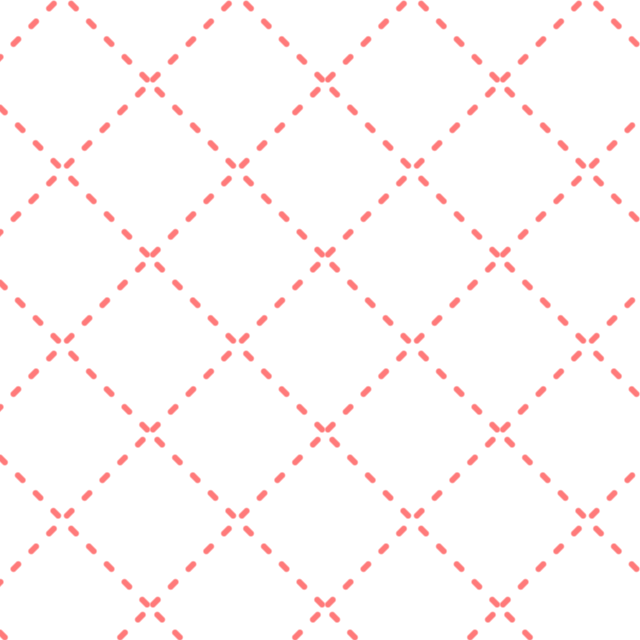
Reproduce this pattern procedurally as a three.js fragment shader.

```glsl
// Diagonal lattice of soft coral dashes on white, mirrored in every square tile.
varying vec2 vUv;

// Lengths are fractions of the canvas side
const float TILE = 0.27344;                     // about 3.66 repeats each way
const vec2 CROSSING = vec2(0.23438, 0.05078);   // one crossing of two strands
const float DASH_COUNT = 10.0;                  // dashes per strand in a tile
const float FIRST_DASH = 0.01514;               // horizontal offset from the crossing
const float DASH_STEP = 0.02777;                // horizontal step between dashes
const float HALF_CORE = 0.00527;                // half length without the round caps
const float RADIUS = 0.00459;                   // half the stroke width
const float SOFTNESS = 0.0018;
const vec3 PAPER = vec3(1.0);
const vec3 CORAL = vec3(1.0, 0.48, 0.48);

const float SQRT2 = 1.41421;

// Signed distance to the dashed strands that fall from left to right
float dashedStrands(vec2 p) {
  // Bring the point next to its nearest strand
  p.x -= TILE * floor((p.x + p.y) / TILE + 0.5);
  float across = (p.x + p.y) / SQRT2;

  // Horizontal progress along the strand, restarted once per tile
  float halfStep = 0.5 * DASH_STEP;
  float run = mod(0.5 * (p.x - p.y) - FIRST_DASH + halfStep, TILE) - halfStep;

  // Nearest dash, as a capsule
  float index = clamp(floor(run / DASH_STEP + 0.5), 0.0, DASH_COUNT - 1.0);
  float along = (run - index * DASH_STEP) * SQRT2;
  float pastCore = max(abs(along) - HALF_CORE, 0.0);
  return length(vec2(pastCore, across)) - RADIUS;
}

void main() {
  vec2 p = vUv - CROSSING;

  // Both diagonals: the strands and their mirror image
  float d = min(dashedStrands(p), dashedStrands(vec2(-p.x, p.y)));

  float ink = 1.0 - smoothstep(-SOFTNESS, SOFTNESS, d);
  gl_FragColor = vec4(mix(PAPER, CORAL, ink), 1.0);
}
```
